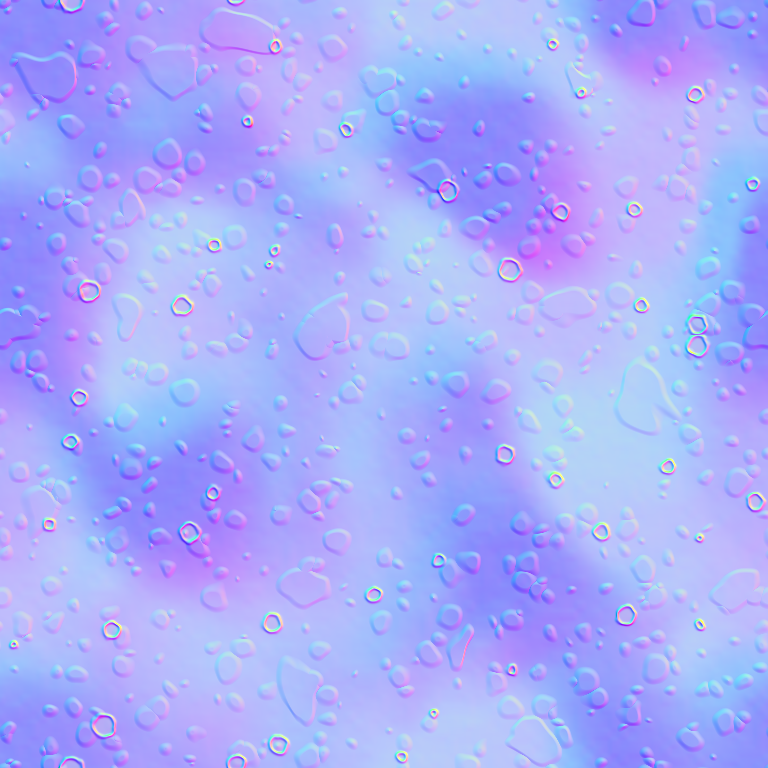
This texture map is drawn by a Shadertoy shader. Its source:

```glsl
vec3 hash3(vec3 p) {
    p = fract(p * vec3(0.1031, 0.1030, 0.0973));
    p += dot(p, p.yxz + 33.33);
    return fract((p.xxy + p.yxx) * p.zyx);
}

// Value noise that wraps after a whole number of cells
float noise(vec2 p, float cells, float seed) {
    p *= cells;
    vec2 i = floor(p), f = p - i;
    f = f * f * f * (f * (f * 6.0 - 15.0) + 10.0);
    vec2 a = mod(i, cells), b = mod(i + 1.0, cells);
    float low = mix(hash3(vec3(a, seed)).x, hash3(vec3(b.x, a.y, seed)).x, f.x);
    float high = mix(hash3(vec3(a.x, b.y, seed)).x, hash3(vec3(b, seed)).x, f.x);
    return mix(low, high, f.y);
}

vec2 warp(vec2 p, float cells, float amount, float seed) {
    vec2 n = vec2(noise(p, cells, seed), noise(p, cells, seed + 1.0));
    return p + amount * (n - 0.5);
}

// Signed distance to the union of scattered discs, in canvas units
float dropDistance(vec2 p, float cells, float density, vec2 radii, float seed) {
    vec2 home = floor(p * cells);
    float nearest = 1.0;
    for (int y = -1; y <= 1; y++)
    for (int x = -1; x <= 1; x++) {
        vec2 cell = home + vec2(x, y);
        vec3 id = vec3(mod(cell, cells), seed);
        vec3 rnd = hash3(id);
        vec2 pick = hash3(id + 57.0).xy;
        float radius = mix(radii.x, radii.y, rnd.z);
        float d = length(p - (cell + rnd.xy) / cells) - radius;
        if (pick.x < density) nearest = min(nearest, d);
    }
    return nearest;
}

float beadDistance(vec2 p) {
    vec2 q = warp(p, 110.0, 0.003, 29.0);
    return dropDistance(q, 9.0, 0.5, vec2(0.003, 0.015), 31.0);
}

// Flat-topped drops and puddles, thin bead rims and a soft mottle
float relief(vec2 p, float visibility) {
    vec2 q = warp(p, 44.0, 0.01, 3.0);
    float d = dropDistance(q, 20.0, 0.6, vec2(0.008, 0.019), 11.0);
    d = min(d, dropDistance(q, 31.0, 0.45, vec2(0.004, 0.012), 17.0));
    vec2 puddle = warp(warp(p, 14.0, 0.04, 5.0), 34.0, 0.022, 7.0);
    d = min(d, dropDistance(puddle, 7.0, 0.42, vec2(0.022, 0.042), 23.0));
    float drops = 1.0 - smoothstep(-0.008, 0.001, d);
    float rim = beadDistance(p) / 0.0022;
    float mottle = 0.3 * noise(p, 40.0, 41.0) + 0.14 * noise(p, 90.0, 43.0);
    return visibility * (drops + mottle) + 0.95 * exp(-rim * rim);
}

vec2 reliefSlope(vec2 p, float visibility) {
    const vec2 STEP = vec2(0.0008, 0.0);
    float h = relief(p, visibility);
    float dx = relief(p + STEP.xy, visibility) - h;
    float dy = relief(p + STEP.yx, visibility) - h;
    return -vec2(dx, dy) / STEP.x;
}

// Broad clouds: 0 in the deep blue hollows, 1 in the pale haze
float haze(vec2 p) {
    vec2 q = warp(p, 7.0, 0.07, 51.0);
    float n = 0.68 * noise(q, 5.0, 61.0) + 0.32 * noise(q, 10.0, 67.0);
    return smoothstep(0.23, 0.7, n);
}

void mainImage(out vec4 fragColor, in vec2 fragCoord) {
    const vec2 HOLLOW = vec2(0.545, 0.535);
    const vec2 HAZE_RANGE = vec2(0.19, 0.225);
    const vec2 TINT = vec2(0.09, -0.18);
    const vec3 BEAD_FILL = vec3(0.76, 0.74, 0.96);
    const vec2 SHIFT = vec2(0.024, -0.024);
    vec2 p = fragCoord / iResolution.xy;

    // Shifted hazes leave pink on one flank of a hollow, cyan on the other
    vec2 cloud = vec2(haze(p + SHIFT), haze(p - SHIFT));
    float tint = noise(warp(p, 9.0, 0.05, 71.0), 7.0, 73.0) - 0.5;
    vec2 tilt = HOLLOW + HAZE_RANGE * cloud + TINT * tint * cloud.x;

    // Bead interiors
    float inside = 1.0 - smoothstep(-0.004, 0.0, beadDistance(p));
    tilt = mix(tilt, BEAD_FILL.xy, 0.6 * inside);

    // Surface slopes
    float visibility = mix(1.0, 0.52, 0.5 * (cloud.x + cloud.y));
    tilt += 0.00122 * reliefSlope(p, visibility);

    // Blue drops only where the surface is steep
    vec2 lean = tilt - 0.5;
    float blue = 0.99 - 0.9 * max(dot(lean, lean) - 0.12, 0.0);
    blue = mix(blue, min(blue, BEAD_FILL.z), inside);
    fragColor = vec4(clamp(vec3(tilt, blue), 0.0, 1.0), 1.0);
}
```
